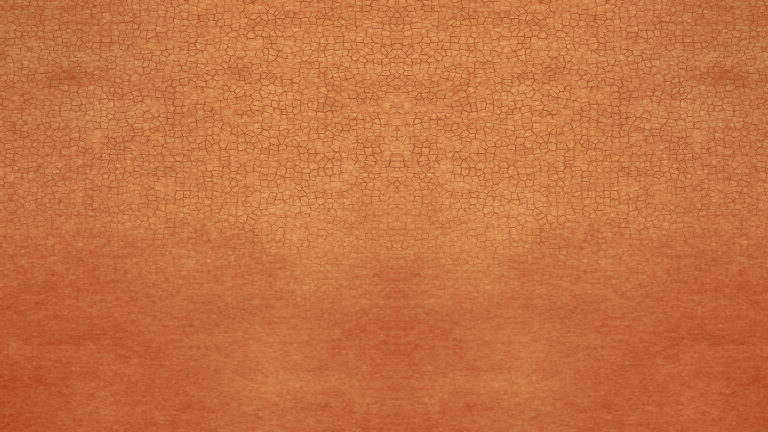
This texture is drawn by a Shadertoy shader. Its source:

```glsl
// Mirrored sheet of cracked terracotta paint, pale above and redder below.

const float AXIS_X = 0.919;                    // mirror axis, in canvas heights
const vec3 CLAY = vec3(0.705, 0.325, 0.165);
const vec3 SAND = vec3(0.865, 0.585, 0.355);
const vec3 CRACK_COLOR = vec3(0.64, 0.31, 0.14);
const vec2 CRACK_CELLS = vec2(54.0, 70.0);     // cells per canvas height
const vec2 FINE_CELLS = vec2(92.0, 125.0);
const float CRACK_WIDTH = 0.0007;
const float JITTER = 0.72;
const float STREAK_GAIN = 0.36;
const float SPECKLE_GAIN = 0.42;
const float STAIN_GAIN = 0.24;

vec2 hash2(vec2 p) {
    vec3 h = fract(p.xyx * vec3(0.1031, 0.1030, 0.0973));
    h += dot(h, h.yzx + 33.33);
    return fract((h.xx + h.yz) * h.zy);
}

float gradientNoise(vec2 p) {
    vec2 i = floor(p), f = fract(p);
    vec2 u = f * f * f * (f * (f * 6.0 - 15.0) + 10.0);
    vec2 a = hash2(i) * 2.0 - 1.0;
    vec2 b = hash2(i + vec2(1, 0)) * 2.0 - 1.0;
    vec2 c = hash2(i + vec2(0, 1)) * 2.0 - 1.0;
    vec2 d = hash2(i + 1.0) * 2.0 - 1.0;
    return mix(mix(dot(a, f), dot(b, f - vec2(1, 0)), u.x),
               mix(dot(c, f - vec2(0, 1)), dot(d, f - 1.0), u.x), u.y);
}

float fbm(vec2 p) {
    float sum = 0.0, amp = 1.0;
    for (int i = 0; i < 4; i++) {
        sum += amp * gradientNoise(p);
        p = p * 2.03 + 17.7;
        amp *= 0.55;
    }
    return sum;
}

// Distance to the nearest Voronoi border, in cell units
float cellBorder(vec2 p) {
    vec2 cell = floor(p), f = fract(p), nearest = vec2(0.0);
    float best = 9.0, border = 9.0;
    for (int y = -1; y <= 1; y++)
    for (int x = -1; x <= 1; x++) {
        vec2 g = vec2(x, y);
        vec2 r = g + 0.5 + JITTER * (hash2(cell + g) - 0.5) - f;
        if (dot(r, r) < best) { best = dot(r, r); nearest = r; }
    }
    for (int y = -2; y <= 2; y++)
    for (int x = -2; x <= 2; x++) {
        vec2 g = vec2(x, y);
        vec2 r = g + 0.5 + JITTER * (hash2(cell + g) - 0.5) - f;
        vec2 d = r - nearest;
        if (dot(d, d) > 0.0001)
            border = min(border, dot(0.5 * (r + nearest), normalize(d)));
    }
    return border;
}

float cracks(vec2 p, vec2 cells, float width, float pixel) {
    float dist = cellBorder(p * cells) / cells.y;
    return 1.0 - smoothstep(width - 0.5 * pixel, width + 0.6 * pixel, dist);
}

float blob(vec2 p, vec2 center, vec2 size) {
    vec2 d = (p - center) / size;
    return exp(-dot(d, d));
}

void mainImage(out vec4 fragColor, in vec2 fragCoord) {
    float pixel = 1.0 / iResolution.y;
    vec2 p = fragCoord * pixel;
    p.x = abs(p.x - AXIS_X);

    // Broad light: pale upper centre, red lower sides
    float edge = smoothstep(0.25, 1.0, p.x);
    float tone = mix(0.36, 0.86, smoothstep(0.22, 0.58, p.y));
    tone -= edge * mix(0.26, 0.32, p.y);
    tone -= 0.06 * smoothstep(0.85, 1.0, p.y);
    tone -= 0.05 * smoothstep(0.10, 0.0, p.y);

    // Weathered patches and dark knots
    tone += 0.14 * blob(p, vec2(0.17, 0.45), vec2(0.12, 0.13));
    tone += 0.14 * blob(p, vec2(0.28, 0.19), vec2(0.09, 0.12));
    tone -= 0.14 * blob(p, vec2(0.36, 0.44), vec2(0.10, 0.05));
    tone -= 0.12 * blob(p, vec2(0.0, 0.22), vec2(0.06, 0.20));
    float knots = blob(p, vec2(0.757, 0.824), vec2(0.030, 0.019))
                + 0.5 * blob(p, vec2(0.365, 0.835), vec2(0.025, 0.030));
    float stain = fbm(p * vec2(5.0, 13.0));
    tone += STAIN_GAIN * stain - 0.32 * knots;

    // Horizontal brush grain with a fine woven speckle
    float upper = smoothstep(0.18, 0.66, p.y + 0.10 * stain);
    float streak = fbm(p * vec2(32.0, 85.0) + 5.0);
    float speckle = gradientNoise(p * vec2(125.0, 165.0))
                  + 0.7 * gradientNoise(p * vec2(70.0, 210.0) + 9.0);
    float grain = STREAK_GAIN * streak + SPECKLE_GAIN * speckle;
    tone += grain * mix(0.62, 1.0, upper);
    vec3 color = mix(CLAY, SAND, clamp(tone, -0.25, 1.15));
    color *= 1.0 - vec3(0.06, 0.01, 0.0) * edge * smoothstep(0.35, 0.95, p.y);

    // Cracks fade out into the lower half
    vec2 warp = vec2(gradientNoise(p * 13.0), gradientNoise(p * 13.0 + 40.0));
    vec2 q = p + 0.013 * warp;
    float wear = smoothstep(-0.5, 0.3, fbm(p * vec2(22.0, 34.0) + 31.0));
    float coarse = cracks(q, CRACK_CELLS, CRACK_WIDTH, pixel) * upper;
    float fine = cracks(q + 3.7, FINE_CELLS, 0.5 * CRACK_WIDTH, pixel);
    fine *= mix(0.10, 0.30, upper);
    float ink = clamp((0.85 * coarse + fine) * mix(0.3, 1.0, wear), 0.0, 0.85);
    color = mix(color, CRACK_COLOR, ink);

    fragColor = vec4(color, 1.0);
}
```
